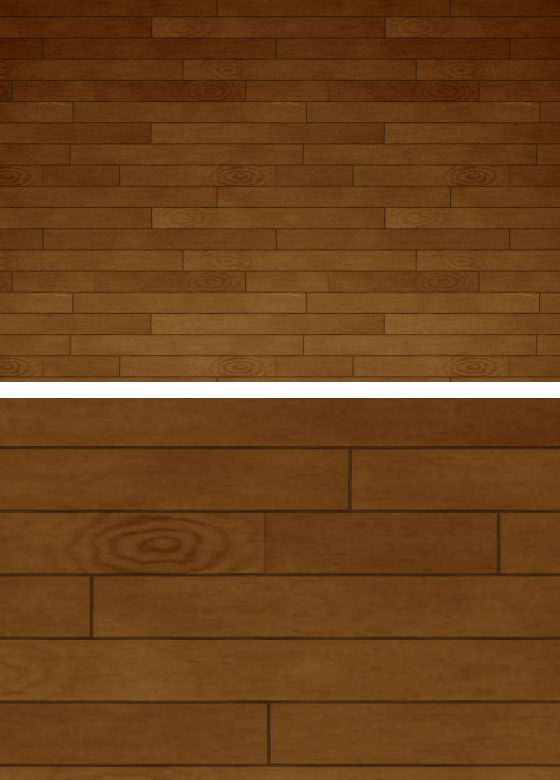
Top, the full canvas; bottom, a detail of the centre.
Write a Shadertoy shader that draws this texture.

```glsl
// Varnished strip floor: nine staggered rows of long planks form a block that
// repeats 2.4 times across and twice down. Noise grain and ring figure give
// each plank its look; light fades from the lower centre to the top and sides.

const vec2 REPEATS = vec2(2.4, 18.03);   // blocks across, rows down
const float ROWS = 9.0;                  // rows in one block
const float PLANK_LENGTH = 11.0;         // in row heights

const vec3 DARK_WOOD = vec3(0.33, 0.16, 0.03);
const vec3 PALE_WOOD = vec3(0.51, 0.34, 0.15);
const vec3 SEAM_DARK = vec3(0.20, 0.10, 0.035);
const vec3 SEAM_EDGE = vec3(0.43, 0.29, 0.17);

// Per row: joint position, tone, fade along the plank, inner split (2 = none)
const float JOINT[9] = float[9](0.931, 0.65, 0.184, 0.784, 0.053, 0.3125, 0.647, 0.30, 0.5125);
const float TONE[9] = float[9](-0.05, 0.06, -0.10, 0.04, -0.03, 0.11, 0.04, 0.02, 0.03);
const float FADE[9] = float[9](0.08, 0.42, 0.06, 0.10, 0.05, -0.05, 0.28, 0.05, 0.04);
const float SPLIT[9] = float[9](2.0, 2.0, 2.0, 2.0, 0.353, 2.0, 2.0, 2.0, 0.666);
// Per row: centre of the ring figure along the plank, and its strength
const float FIGURE[9] = float[9](0.30, 0.14, 0.62, 0.19, 0.85, 0.45, 0.05, 0.70, 0.52);
const float FIGURE_DEPTH[9] = float[9](0.06, 0.20, 0.06, 0.22, 0.24, 0.05, 0.12, 0.05, 0.42);

float hash(vec2 p) {
    vec3 q = fract(vec3(p.xyx) * 0.1031);
    q += dot(q, q.yzx + 33.33);
    return fract((q.x + q.y) * q.z);
}

float noise(vec2 p) {
    vec2 i = floor(p), f = fract(p);
    f = f * f * (3.0 - 2.0 * f);
    return mix(mix(hash(i), hash(i + vec2(1, 0)), f.x),
               mix(hash(i + vec2(0, 1)), hash(i + vec2(1, 1)), f.x), f.y);
}

float fbm(vec2 p) {
    float sum = 0.0, gain = 0.5;
    for (int k = 0; k < 4; k++) {
        sum += gain * noise(p);
        p = p * 2.03 + 17.3;
        gain *= 0.5;
    }
    return sum;
}

// Smooth coverage of a line at distance d
float line(float d, float halfWidth, float pixel) {
    return clamp(0.5 + (halfWidth - abs(d)) / pixel, 0.0, 1.0);
}

// Long growth rings that die out away from their centre
float rings(vec2 p, vec2 centre, float seed) {
    vec2 d = p - centre;
    float warp = fbm(p * vec2(1.3, 2.5) + seed) - 0.5;
    float radius = length(d * vec2(0.42, 1.0)) + 0.35 * warp;
    float wave = 0.5 + 0.5 * sin(34.0 * radius);
    return wave * wave * exp(-0.45 * d.x * d.x);
}

// Streaks, blotches and pores; p is in row heights
float grain(vec2 p, float seed) {
    float blotch = fbm(p * vec2(0.6, 0.9) + seed) - 0.47;
    float streak = fbm(p * vec2(1.6, 9.0) + seed * 2.0) - 0.47;
    float speckle = noise(p * vec2(13.0, 19.0) + seed) - 0.5;
    float pores = smoothstep(0.72, 0.95, noise(p * vec2(5.0, 24.0) + seed * 3.0));
    return 0.50 * blotch + 0.26 * streak + 0.13 * speckle - 0.12 * pores;
}

float lighting(vec2 uv) {
    float side = uv.x - 0.5;
    float floorEdge = smoothstep(0.12, 0.0, uv.y);
    return mix(1.08, 0.08, uv.y) - 1.15 * side * side - 0.10 * floorEdge;
}

void mainImage(out vec4 fragColor, in vec2 fragCoord) {
    vec2 uv = fragCoord / iResolution.xy;
    float pixel = REPEATS.y / iResolution.y;

    // Row and position in the plank
    float down = (1.0 - uv.y) * REPEATS.y + 0.2085;
    int row = int(mod(floor(down), ROWS));
    float along = fract(uv.x * REPEATS.x - JOINT[row]);
    vec2 p = vec2(along * PLANK_LENGTH, fract(down));
    float secondPart = step(SPLIT[row], along);
    float seed = float(row) * 13.7 + secondPart * 5.3;

    // Wood tone
    float tone = lighting(uv) + TONE[row] + FADE[row] * (0.5 - along);
    tone += grain(p, seed) - 0.06 * secondPart;
    vec2 centre = vec2(FIGURE[row] * PLANK_LENGTH, 0.52);
    tone -= FIGURE_DEPTH[row] * rings(p, centre, seed);

    // Pale flecks near the end of one row
    float fleck = smoothstep(0.52, 0.72, fbm(p * vec2(1.2, 8.0) + 4.0));
    float fleckZone = smoothstep(0.80, 0.90, along) * smoothstep(0.5, 0.1, p.y);
    tone += row == 5 ? 0.6 * fleck * fleckZone : 0.0;
    vec3 color = mix(DARK_WOOD, PALE_WOOD, tone);

    // Seams and joints: a dark gap beside a worn, paler edge
    float light = clamp(0.65 + 0.4 * lighting(uv), 0.5, 1.1);
    float wear = 0.6 + 0.4 * noise(vec2(p.x * 2.0, floor(down + 0.5)));
    float seam = fract(p.y + 0.5) - 0.5;
    float joint = (fract(along + 0.5) - 0.5) * PLANK_LENGTH;
    float split = (along - SPLIT[row]) * PLANK_LENGTH;
    float edge = max(line(seam - 0.065, 0.025, pixel), line(joint - 0.075, 0.03, pixel));
    float gap = max(line(seam, 0.026, pixel), line(joint, 0.03, pixel) * 0.85);
    gap = max(gap, 0.4 * line(split, 0.02, pixel));
    color = mix(color, SEAM_EDGE * light, 0.35 * edge * wear);
    color = mix(color, SEAM_DARK * light, 0.80 * gap * wear);

    fragColor = vec4(clamp(color, 0.0, 1.0), 1.0);
}
```
